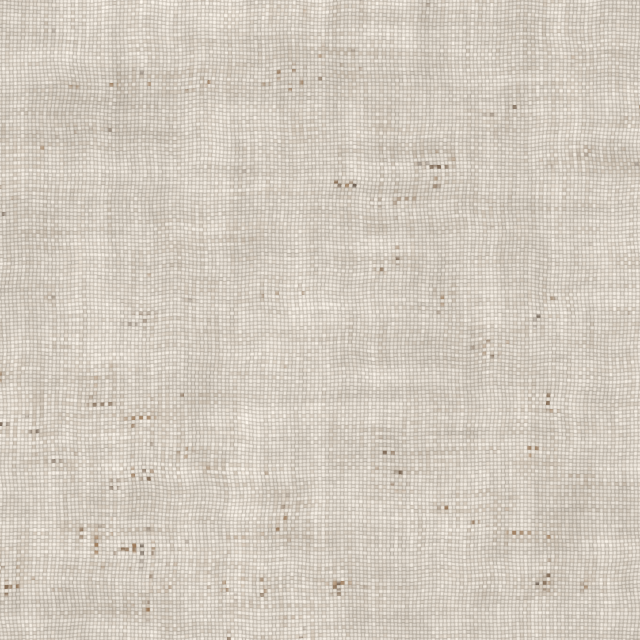
This texture is drawn by a Shadertoy shader. Its source:

```glsl
// Natural linen cloth: a fine plain weave of pale, uneven threads.
// Each cell shows the warp or weft thread on top; noise running along every
// thread gives slubs, tan streaks and rare brown flecks.

float hash(vec2 p) {
    vec3 q = fract(vec3(p.xyx) * 0.1031);
    q += dot(q, q.yzx + 33.33);
    return fract((q.x + q.y) * q.z);
}

float noise(vec2 p) {
    vec2 i = floor(p), f = fract(p);
    f = f * f * (3.0 - 2.0 * f);
    return mix(mix(hash(i), hash(i + vec2(1, 0)), f.x),
               mix(hash(i + vec2(0, 1)), hash(i + vec2(1, 1)), f.x), f.y);
}

// Noise that varies along one thread and is independent of its neighbours
float threadNoise(float along, float id) {
    float i = floor(along), f = smoothstep(0.0, 1.0, along - i);
    return mix(hash(vec2(i, id)), hash(vec2(i + 1.0, id)), f);
}

vec3 linen(vec2 p) {
    // Slightly wavy thread grid
    vec2 q = p * 168.0;
    q += 0.9 * vec2(noise(p * vec2(9, 22)), noise(p * vec2(22, 9) + 40.0));
    vec2 cell = floor(q), f = fract(q) - 0.5;

    // Pick the thread on top: warp runs up, weft runs across
    bool warp = mod(cell.x + cell.y, 2.0) < 0.5;
    float id = warp ? cell.x + 300.0 : cell.y + 700.0;
    float along = warp ? q.y : q.x;
    vec2 local = warp ? f : f.yx;

    // Rounded thread crossing with dark pinholes at its corners
    float width = 1.3 - 0.35 * threadNoise(along * 0.15, id + 90.0);
    float bump = smoothstep(0.64, 0.2, length(local * vec2(width, 0.85)));
    float light = 0.17 * (bump - 0.58);

    // Uneven brightness: single crossings, thread lengths, broad bands
    light += 0.05 * (hash(cell + 11.0) - 0.5);
    light += 0.07 * (threadNoise(along * 0.07, id + 17.0) - 0.5);
    light += 0.05 * (noise(p * vec2(5, 34) + 3.0) - 0.5);
    light += 0.05 * (noise(p * vec2(38, 5) + 60.0) - 0.5);
    light += 0.03 * (noise(p * 6.0 + 21.0) - 0.5);
    vec3 color = vec3(0.838, 0.808, 0.766) + light * vec3(0.97, 1.0, 1.04);

    // Soft tan streaks along the threads
    float patchy = noise(p * vec2(13, 24) + 80.0);
    float streak = smoothstep(0.55, 1.0, threadNoise(along * 0.11, id + 33.0));
    color = mix(color, vec3(0.66, 0.58, 0.49), streak * (0.08 + 0.3 * patchy));

    // Rare brown flecks, mostly on the weft
    float fleck = smoothstep(0.84, 1.0, threadNoise(along * 0.2, id + 55.0));
    fleck *= smoothstep(warp ? 0.68 : 0.52, 0.88, patchy);
    vec3 brown = mix(vec3(0.36, 0.30, 0.25), vec3(0.58, 0.42, 0.27), hash(vec2(id, 5)));
    return mix(color, brown, 0.85 * fleck);
}

void mainImage(out vec4 fragColor, in vec2 fragCoord) {
    // Average a 4 by 4 grid of samples to keep the fine weave smooth
    vec3 sum = vec3(0);
    for (int i = 0; i < 16; i++) {
        vec2 offset = (vec2(i % 4, i / 4) - 1.5) / 4.0;
        sum += linen((fragCoord + offset) / iResolution.y);
    }
    fragColor = vec4(sum / 16.0, 1.0);
}
```
